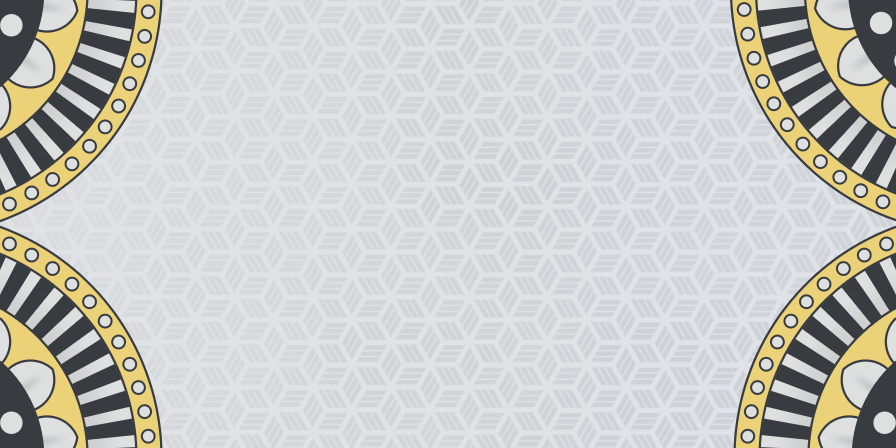
Give the GLSL for this background, as a Shadertoy shader.

```glsl
const float PI = 3.14159265;
const vec3 PAPER = vec3(0.88, 0.89, 0.90);
const vec3 BAR_GRAY = vec3(0.815, 0.825, 0.835);
const vec3 INK = vec3(0.22, 0.23, 0.25);
const vec3 GOLD = vec3(0.92, 0.82, 0.47);
const vec3 PEARL = vec3(0.87, 0.88, 0.88);

float cover(float dist, float pixel) {
    return clamp(0.5 - dist / pixel, 0.0, 1.0);
}

float hash(vec2 p) {
    return fract(sin(dot(p, vec2(127.1, 311.7))) * 4375.85);
}

float valueNoise(vec2 p) {
    vec2 cell = floor(p);
    vec2 f = smoothstep(0.0, 1.0, fract(p));
    float low = mix(hash(cell), hash(cell + vec2(1, 0)), f.x);
    float high = mix(hash(cell + vec2(0, 1)), hash(cell + vec2(1, 1)), f.x);
    return mix(low, high, f.y);
}

// Offset from the nearest point of a triangular lattice
vec2 latticeOffset(vec2 p, float spacing) {
    vec2 cell = spacing * vec2(sqrt(3.0), 1.0);
    vec2 a = mod(p + 0.5 * cell, cell) - 0.5 * cell;
    vec2 b = mod(p, cell) - 0.5 * cell;
    return dot(a, a) < dot(b, b) ? a : b;
}

// Rhombic tiles, each split into three parallel bars
float barDistance(vec2 p, float spacing) {
    vec2 v = latticeOffset(p, spacing);
    float side = spacing / sqrt(3.0);
    float angle = mod(atan(v.y, v.x), PI / 3.0);
    vec2 q = length(v) * vec2(cos(angle), sin(angle)) / side;
    float across = q.y / sin(PI / 3.0);
    float along = q.x - 0.5 * across;
    float row = clamp((across - 0.1) / 0.8, 0.0, 0.999) * 3.0;
    float stripe = (abs(fract(row) - 0.5) - 0.39) * 0.267;
    float border = max(abs(along - 0.5), abs(across - 0.5)) - 0.4;
    return max(stripe, border) * side * sin(PI / 3.0);
}

// Polar repeat: returns radial and sideways coordinates within one sector
vec2 sector(float radius, float angle, float period, float phase) {
    float a = mod(angle - phase + 0.5 * period, period) - 0.5 * period;
    return radius * vec2(cos(a), sin(a));
}

vec3 fillShape(vec3 base, vec3 fill, float dist, float lineWidth, float pixel) {
    vec3 color = mix(base, INK, cover(dist, pixel));
    return mix(color, fill, cover(dist + lineWidth, pixel));
}

vec3 background(vec2 p, float pixel) {
    float shade = valueNoise(p * 5.0);
    float contrast = mix(0.55, 1.0, smoothstep(0.1, 1.2, p.x));
    contrast *= 0.8 + 0.3 * shade;
    float bars = cover(barDistance(p - vec2(1.135, 0.488), 0.1008), 1.5 * pixel);
    vec3 color = mix(PAPER, BAR_GRAY, bars * contrast);
    return color + vec3(-0.006, -0.004, 0.006) * smoothstep(0.6, 1.9, p.x);
}

vec3 medallion(vec3 base, vec2 p, float pixel) {
    float r = length(p);
    float angle = atan(p.y, p.x);
    float line = 0.005;

    // Beaded rim
    vec3 color = fillShape(base, GOLD, r - 0.55, line, pixel);
    vec2 bead = sector(r, angle, 0.1068, 0.091);
    color = fillShape(color, PEARL, length(bead - vec2(0.52, 0.0)) - 0.0165, 0.0045, pixel);

    // Spoked band
    vec3 band = PEARL - 0.06 * smoothstep(0.47, 0.39, r);
    color = fillShape(color, band, r - 0.494, line, pixel);
    vec2 spoke = sector(r, angle, 0.131, 0.14);
    float spokeDist = max(abs(spoke.y) - 0.038 * r, r - 0.49);
    color = mix(color, INK, cover(spokeDist, pixel));
    color = fillShape(color, GOLD, r - 0.385, line, pixel);

    // Pointed petals
    float period = 2.0 * PI / 14.0;
    vec2 petal = sector(r, angle, period, 0.125);
    float petalDist = length(vec2(petal.x - 0.292, abs(petal.y) + 0.0177)) - 0.075;
    vec3 petalFill = PEARL - 0.09 * smoothstep(0.02, 0.0, abs(petal.y)) * smoothstep(0.35, 0.29, r);
    color = fillShape(color, petalFill, petalDist, line, pixel);

    // Dark hub with dots between the petals
    color = mix(color, INK, cover(r - 0.286, pixel));
    vec2 dotPos = sector(r, angle, period, 0.125 + 0.5 * period);
    return mix(color, PEARL, cover(length(dotPos - vec2(0.226, 0.0)) - 0.025, pixel));
}

void mainImage(out vec4 fragColor, in vec2 fragCoord) {
    float pixel = 1.0 / iResolution.y;
    vec2 p = fragCoord * pixel;
    float width = iResolution.x * pixel;
    vec3 color = background(p, pixel);

    // One medallion beyond each corner
    vec2 corner = vec2(min(p.x, width - p.x), min(p.y, 1.0 - p.y));
    float upperRight = step(0.5 * width, p.x) * step(0.5, p.y);
    vec2 center = vec2(-0.187, -0.021) + upperRight * vec2(0.008, -0.005);
    color = medallion(color, corner - center, pixel);
    fragColor = vec4(color, 1.0);
}
```
